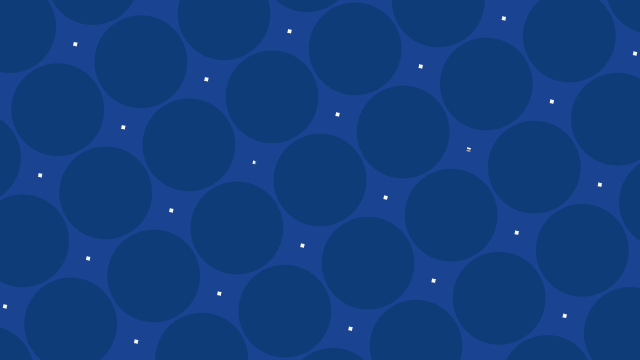
Write a WebGL 2 fragment shader that draws this pattern.

```glsl
#version 300 es
precision highp float;
// Large navy discs on a brighter blue ground, set in a square lattice turned
// by 30 degrees, with a tiny tilted white square in each gap between four discs.
// The lattice is a rotated fract() grid; two of the squares are worn.

uniform vec2 u_resolution;
out vec4 fragColor;

const float PITCH       = 0.26667;        // lattice step, in canvas heights
const float GRID_ANGLE  = radians(30.0);
const float DISC_RADIUS = 0.483;          // in lattice steps
const float CHIP_HALF   = 0.0195;         // half side of a chip, in lattice steps
const float CHIP_ANGLE  = radians(-12.0); // tilt of a chip on the canvas
const vec2  SPLIT_CELL  = vec2(1.0, -1.0);  // chip crossed by a dark band
const vec2  FADED_CELL  = vec2(-1.0, 0.0);  // smaller chip with a tan side

const vec3 GROUND = vec3(0.102, 0.261, 0.570);
const vec3 DISC   = vec3(0.056, 0.236, 0.470);
const vec3 CHIP   = vec3(0.97, 0.97, 0.96);
const vec3 TAN    = vec3(0.62, 0.53, 0.44);
const vec3 SOOT   = vec3(0.12, 0.16, 0.24);

// Coordinates of p in a frame turned counterclockwise by angle.
vec2 toFrame(vec2 p, float angle) {
    float c = cos(angle), s = sin(angle);
    return vec2(c * p.x + s * p.y, c * p.y - s * p.x);
}

float boxDistance(vec2 p, float halfSide) {
    vec2 d = abs(p) - halfSide;
    return length(max(d, 0.0)) + min(max(d.x, d.y), 0.0);
}

// Coverage of a shape from its signed distance, one pixel wide at the edge.
float coverage(float dist, float pixel) {
    return clamp(0.5 - dist / pixel, 0.0, 1.0);
}

bool isCell(vec2 cell, vec2 target) {
    return all(lessThan(abs(cell - target), vec2(0.5)));
}

void main() {
    vec2 p = (gl_FragCoord.xy - 0.5 * u_resolution) / u_resolution.y;
    vec2 grid = toFrame(p, GRID_ANGLE) / PITCH;
    float pixel = 1.0 / (u_resolution.y * PITCH);

    // Discs sit on the lattice points.
    vec2 fromDisc = fract(grid + 0.5) - 0.5;
    float disc = coverage(length(fromDisc) - DISC_RADIUS, pixel);
    vec3 color = mix(GROUND, DISC, disc);

    // Chips sit midway between four discs.
    vec2 cell = floor(grid);
    vec2 chipPos = toFrame(fract(grid) - 0.5, CHIP_ANGLE - GRID_ANGLE);
    float halfSide = CHIP_HALF;
    vec3 chipColor = CHIP;

    // Wear on the two damaged chips.
    if (isCell(cell, SPLIT_CELL)) {
        float band = coverage(abs(chipPos.y + 0.003) - 0.005, pixel);
        chipColor = mix(CHIP, SOOT, band);
        chipColor = mix(chipColor, TAN, 0.5 * coverage(chipPos.y + 0.008, pixel));
    } else if (isCell(cell, FADED_CELL)) {
        halfSide *= 0.85;
        chipColor = mix(CHIP, TAN, coverage(0.004 - chipPos.x, pixel));
    }
    color = mix(color, chipColor, coverage(boxDistance(chipPos, halfSide), pixel));

    fragColor = vec4(color, 1.0);
}
```
